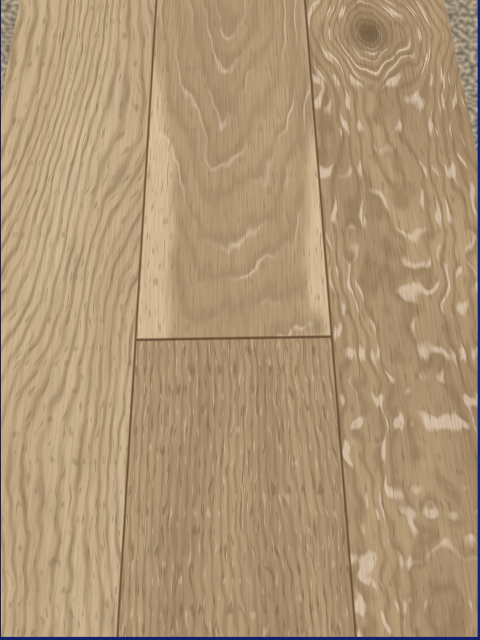
Reproduce this texture procedurally as a WebGL 1 fragment shader.

```glsl
precision highp float;
// Three oak floor boards receding in perspective, the middle one cut by a butt joint.
// Each board has its own ring field (swept, arched, straight or knotted); bands,
// pores and limed flecks all follow that field. A thin blue border trims the canvas.
uniform vec2 u_resolution;

const vec3 DARK = vec3(0.50, 0.41, 0.30);
const vec3 BROWN = vec3(0.61, 0.51, 0.39);
const vec3 TAN = vec3(0.72, 0.615, 0.475);
const vec3 PALE = vec3(0.82, 0.73, 0.59);
const vec3 LIMED = vec3(0.86, 0.78, 0.69);
const vec3 SEAM = vec3(0.37, 0.26, 0.17);
const vec3 BORDER = vec3(0.07, 0.13, 0.42);

vec2 gradientAt(vec2 cell) {
  vec3 h = fract(cell.xyx * vec3(0.1031, 0.1030, 0.0973));
  h += dot(h, h.yzx + 33.33);
  float angle = 6.2832 * fract((h.x + h.y) * h.z);
  return vec2(cos(angle), sin(angle));
}

// Gradient noise, roughly -0.7 to 0.7
float noise(vec2 p) {
  vec2 i = floor(p), f = fract(p);
  vec2 w = f * f * f * (f * (f * 6.0 - 15.0) + 10.0);
  float a = dot(gradientAt(i), f);
  float b = dot(gradientAt(i + vec2(1, 0)), f - vec2(1, 0));
  float c = dot(gradientAt(i + vec2(0, 1)), f - vec2(0, 1));
  float d = dot(gradientAt(i + vec2(1, 1)), f - vec2(1, 1));
  return mix(mix(a, b, w.x), mix(c, d, w.x), w.y);
}

// Soft line of the given half width, centred in every unit of the field
float ringLine(float field, float halfWidth) {
  return 1.0 - smoothstep(0.0, halfWidth, abs(fract(field) - 0.5));
}

// Broken strokes that run along the ring field
float strokes(float field, float along, float density, vec2 scale) {
  float n = noise(vec2(field, along) * scale);
  return smoothstep(0.34 - density, 0.60 - density, n);
}

float seamMask(float offset, float halfWidth, float soft) {
  return 1.0 - smoothstep(halfWidth - soft, halfWidth + soft, abs(offset));
}

// s: position across boards (middle board is 0 to 1), v: canvas height
vec3 sweptBoard(float s, float v) {
  float bend = 0.36 * smoothstep(0.30, 0.95, v) - 0.10 * smoothstep(0.0, 0.35, v);
  float g = 17.0 * (s - bend) + 2.6 * noise(vec2(s * 2.3, v * 3.2));
  g += 0.35 * noise(vec2(s * 12.0, v * 22.0));
  float broken = 0.65 + 0.6 * noise(vec2(g * 0.7, v * 11.0));
  vec3 wood = mix(TAN, PALE, 0.55 + 0.6 * noise(vec2(g * 0.25, v * 2.0)));
  wood = mix(wood, BROWN * 0.96, 0.85 * ringLine(g, 0.34) * broken);
  return mix(wood, DARK, 0.35 * strokes(g, v, 0.12, vec2(4.0, 45.0)));
}

vec3 archedBoard(float s, float v) {
  vec2 q = vec2((s - 0.5) * 12.0, (1.06 - v) * 15.0);
  float g = length(q) + 1.1 * noise(vec2(s * 4.0, v * 7.0));
  g += 0.25 * noise(vec2(s * 20.0, v * 30.0));
  float broken = smoothstep(-0.2, 0.45, noise(vec2(g * 0.8, v * 8.0 + s * 3.0)));
  vec3 wood = mix(TAN, BROWN, 0.22 + 0.5 * noise(vec2(s * 4.0, v * 3.0)));
  wood = mix(wood, BROWN, 0.45 * ringLine(g + 0.2, 0.35));
  wood = mix(wood, LIMED, 0.75 * ringLine(g, 0.13) * broken);
  // Pale sapwood down both edges, and a dark smudge by the joint
  float wave = 0.05 * noise(vec2(s, v * 9.0));
  float sap = 1.0 - smoothstep(0.12, 0.21, s + wave + 0.15 * smoothstep(0.7, 0.95, v));
  sap += smoothstep(0.86, 0.94, s + wave - 0.10 * smoothstep(0.6, 0.9, v));
  wood = mix(wood, PALE * 1.04, 0.8 * sap);
  wood = mix(wood, DARK, 0.6 * exp(-dot(vec2(s - 0.93, v - 0.49) * vec2(28, 45), vec2(s - 0.93, v - 0.49) * vec2(28, 45))));
  return mix(wood, BROWN, 0.5 * strokes(s, v, 0.14, vec2(75.0, 42.0)));
}

vec3 straightBoard(float s, float v) {
  float g = 27.0 * s + 2.0 * noise(vec2(s * 2.0, v * 3.0)) + 2.0 * v;
  g += 0.4 * noise(vec2(s * 20.0, v * 25.0));
  vec3 wood = mix(BROWN, TAN, 0.62 + 0.7 * noise(vec2(g * 0.2, v * 2.0)));
  wood = mix(wood, BROWN * 0.95, 0.6 * ringLine(g, 0.36));
  wood = mix(wood, DARK, 0.55 * strokes(g, v, 0.16, vec2(2.5, 32.0)));
  return mix(wood, LIMED, 0.4 * strokes(g + 9.0, v, 0.10, vec2(3.0, 38.0)));
}

vec3 knottedBoard(float s, float v) {
  vec2 k = vec2(s - 1.405, v - 0.948);
  float spread = 0.11 * (1.0 - exp(-k.y * k.y * 260.0));
  float g = 21.0 * sqrt(k.x * k.x + spread) + 1.9 * noise(vec2(s * 4.0, v * 5.0));
  g += 0.6 * noise(vec2(s * 13.0, v * 26.0));
  float core = exp(-dot(k * vec2(9.0, 48.0), k * vec2(9.0, 48.0)));
  vec3 wood = mix(BROWN, TAN, 0.65 + 0.8 * noise(vec2(s * 4.0, v * 4.0)));
  wood = mix(wood, DARK * 1.08, 0.5 * ringLine(g, 0.34));
  wood = mix(wood, LIMED, 0.75 * strokes(g, v, 0.18, vec2(1.9, 28.0)));
  wood = mix(wood, DARK, 0.35 * strokes(s, v, 0.12, vec2(60.0, 40.0)));
  return mix(wood, DARK * 0.8, 0.75 * core);
}

void main() {
  vec2 p = gl_FragCoord.xy / u_resolution;
  vec2 px = 1.0 / u_resolution;
  float left = mix(0.244, 0.326, p.y), right = mix(0.742, 0.635, p.y);
  float boardWidth = right - left, s = (p.x - left) / boardWidth;
  float joint = p.y - 0.469 - 0.005 * s;

  // Boards, blended across the seams
  vec3 middle = mix(straightBoard(s, p.y), archedBoard(s, p.y), smoothstep(-px.y, px.y, joint));
  vec3 color = mix(sweptBoard(s, p.y), middle, smoothstep(-px.x, px.x, p.x - left));
  color = mix(color, knottedBoard(s, p.y), smoothstep(-px.x, px.x, p.x - right));
  color *= 1.0 + 0.09 * noise(vec2(s * 95.0, p.y * 16.0));

  // Seams and the butt joint
  float seam = max(seamMask(p.x - left, 0.0021, px.x), seamMask(p.x - right, 0.0021, px.x));
  float inside = step(0.0, s) * step(s, 1.0);
  seam = max(seam, inside * seamMask(joint, 0.0020, px.y));
  color = mix(color, SEAM, 0.8 * seam);

  // Grey woven floor beyond the outer boards, then the border
  float beyond = max(-0.92 - s, s - 1.94) * boardWidth;
  vec3 weave = vec3(0.60, 0.55, 0.47) * (1.0 + 0.5 * noise(p * vec2(90.0, 150.0)));
  color = mix(color, weave, smoothstep(-px.x, px.x, beyond));
  float trim = min(min(p.x - 0.002, 0.995 - p.x) * u_resolution.x, (p.y - 0.005) * u_resolution.y);
  gl_FragColor = vec4(mix(BORDER, color, smoothstep(-0.5, 0.5, trim)), 1.0);
}
```
